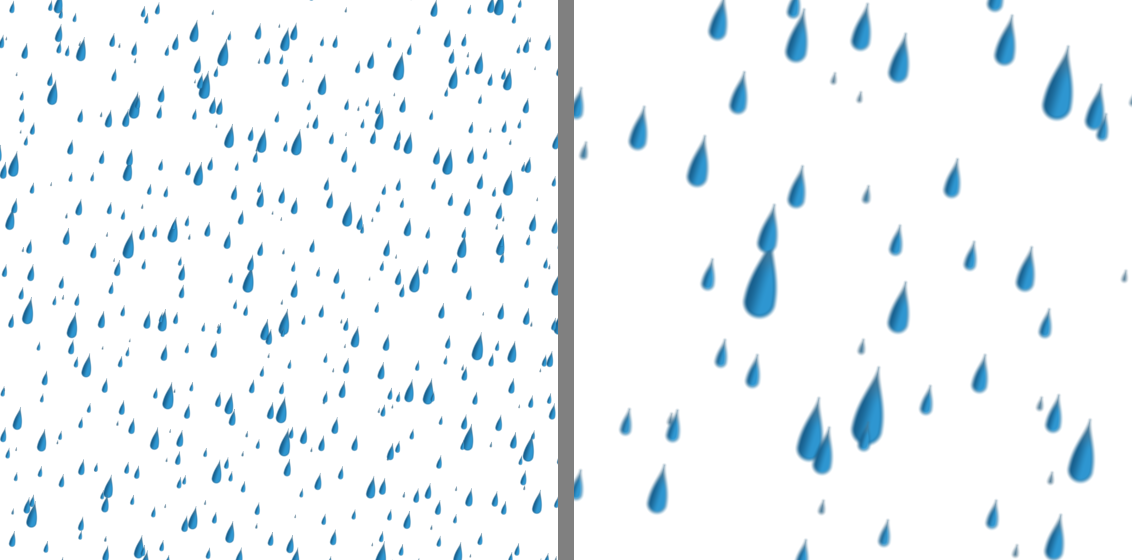
Left: the whole. Right: its middle third, enlarged.
Write a Shadertoy shader that draws this pattern.

```glsl
// Scattered blue raindrops on white, leaning slightly to the right.
// Three jittered grids (large, medium, tiny) each place one teardrop per cell;
// a drop is a round base with a tapering tip, shaded from dark left to bright right.

const vec3 PAPER  = vec3(1.0);
const vec3 DEEP   = vec3(0.09, 0.37, 0.55);
const vec3 BRIGHT = vec3(0.18, 0.59, 0.82);
const vec3 SLATE  = vec3(0.33, 0.47, 0.56);

const float LEAN = 0.19;        // tilt of the drops in radians
const float BASE_RADIUS = 0.38; // relative to half the drop height
const float TIP_POWER = 1.6;    // higher gives a thinner tip
const float SOFTNESS = 0.0019;  // edge blur in canvas heights

// Cells per canvas height, share of filled cells, half height range
const vec4 LARGE  = vec4(8.0, 0.97, 0.0185, 0.0250);
const vec4 MEDIUM = vec4(18.5, 0.97, 0.0075, 0.0160);
const vec4 TINY   = vec4(10.0, 0.90, 0.0026, 0.0050);

vec3 hash3(vec2 cell, float seed) {
    vec3 q = fract(vec3(cell.xyx + seed * 17.31) * vec3(0.1031, 0.1030, 0.0973));
    q += dot(q, q.yxz + 33.33);
    return fract((q.xxy + q.yzz) * q.zyx);
}

// Approximate distance to a teardrop spanning y = -1 to 1
float teardrop(vec2 p) {
    float baseY = BASE_RADIUS - 1.0;
    float rise = (p.y - baseY) / (1.0 - baseY);
    if (rise < 0.0) return length(p - vec2(0.0, baseY)) - BASE_RADIUS;
    if (rise > 1.0) return length(p - vec2(0.0, 1.0));
    return abs(p.x) - BASE_RADIUS * pow(1.0 - rise * rise, TIP_POWER);
}

// Colour inside a drop: side light, dark rim, greyish tip
vec3 dropColor(vec2 p, float dist, float halfHeight) {
    float side = smoothstep(-0.75, 0.45, p.x / BASE_RADIUS - 0.25 * p.y);
    vec3 color = mix(DEEP, BRIGHT, side);
    float rim = smoothstep(-0.13, 0.0, dist);
    color = mix(color, DEEP, 0.5 * rim);
    color = mix(color, SLATE, 0.75 * smoothstep(0.0, 0.9, p.y));
    return mix(SLATE, color, smoothstep(0.002, 0.009, halfHeight));
}

// Paints one grid of drops over the given colour
vec3 paintDrops(vec3 color, vec2 uv, vec4 layer, float seed) {
    vec2 home = floor(uv * layer.x);
    float c = cos(LEAN), s = sin(LEAN);
    float blur = max(SOFTNESS, 0.75 / iResolution.y);

    for (int j = -1; j <= 1; j++)
    for (int i = -1; i <= 1; i++) {
        vec2 cell = home + vec2(i, j);
        vec3 place = hash3(cell, seed);
        vec3 kind = hash3(cell, seed + 5.0);
        if (kind.x > layer.y) continue;

        float halfHeight = mix(layer.z, layer.w, pow(place.z, 1.3));
        vec2 offset = uv - (cell + place.xy) / layer.x;
        vec2 p = vec2(c * offset.x - s * offset.y, s * offset.x + c * offset.y);
        p /= halfHeight;

        float dist = teardrop(p);
        float cover = 1.0 - smoothstep(-blur, blur, dist * halfHeight);
        color = mix(color, dropColor(p, dist, halfHeight), cover);
    }
    return color;
}

void mainImage(out vec4 fragColor, in vec2 fragCoord) {
    vec2 uv = fragCoord / iResolution.y;
    vec3 color = PAPER;
    color = paintDrops(color, uv, TINY, 3.0);
    color = paintDrops(color, uv, LARGE, 11.0);
    color = paintDrops(color, uv, MEDIUM, 23.0);
    fragColor = vec4(color, 1.0);
}
```
